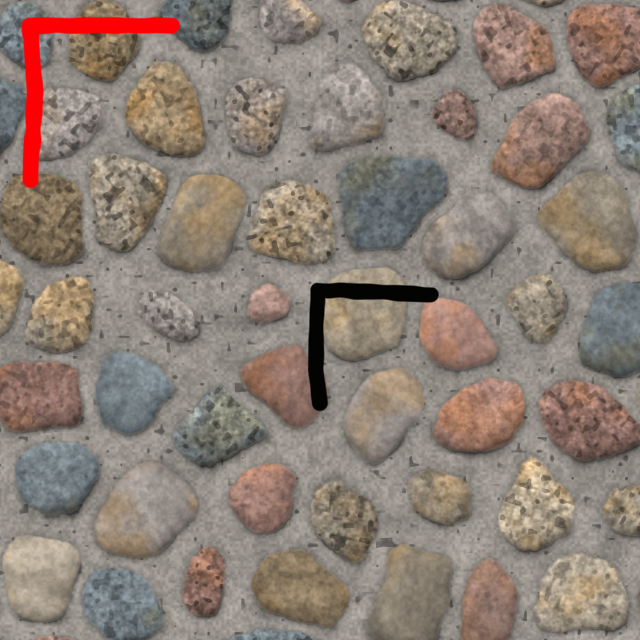
A Shadertoy shader for this texture:

```glsl
// Fieldstone wall: rounded granite boulders set in grey mortar, with two painted
// corner strokes. Stones are jittered, staggered Voronoi cells whose borders are
// joined by a soft minimum; layered value noise adds grain, stains and grit.

#define GRID 6.8            // stones per canvas height
#define JITTER 0.56         // irregularity of stone positions
#define CORNER 10.0         // higher is more angular
#define WARP 0.20           // bending of the outlines
#define GRAIN 0.50          // mineral speckle contrast
#define RELIEF 0.27         // light and dark on the rims
#define CREVICE 0.40        // darkness of the contact line
#define MORTAR vec3(0.595, 0.575, 0.548)
#define RED_PAINT vec3(0.995, 0.0, 0.01)
#define BLACK_PAINT vec3(0.012, 0.012, 0.008)

float hash(vec2 p) {
    vec3 q = fract(p.xyx * 0.1031);
    q += dot(q, q.yzx + 33.33);
    return fract((q.x + q.y) * q.z);
}

float noise(vec2 p) {
    vec2 i = floor(p), f = fract(p);
    f = f * f * (3.0 - 2.0 * f);
    vec2 e = vec2(1.0, 0.0);
    return mix(mix(hash(i), hash(i + e), f.x),
               mix(hash(i + e.yx), hash(i + e.xx), f.x), f.y);
}

float fbm(vec2 p) {
    float sum = 0.0, amp = 0.53;
    for (int i = 0; i < 4; i++) {
        sum += amp * noise(p);
        p = mat2(1.6, 1.2, -1.2, 1.6) * p + 17.3;
        amp *= 0.5;
    }
    return sum;
}

vec2 stoneCentre(vec2 id) {
    float stagger = 0.5 * mod(id.y, 2.0) - 0.25;
    vec2 offset = vec2(hash(id + 3.7), hash(id + 41.2)) - 0.5;
    return id + 0.5 + vec2(stagger, 0.0) + JITTER * offset;
}

// Finds the owning stone, the soft distance to its cell border and the outward direction
float stoneCell(vec2 p, out vec2 id, out vec2 outward) {
    float nearest = 1e3;
    for (int k = 0; k < 25; k++) {
        vec2 cell = floor(p) + vec2(k % 5, k / 5) - 2.0;
        vec2 r = stoneCentre(cell) - p;
        if (dot(r, r) < nearest) { nearest = dot(r, r); id = cell; }
    }
    vec2 centre = stoneCentre(id);
    float total = 0.0;
    outward = vec2(0.0);
    for (int k = 0; k < 25; k++) {
        if (k == 12) continue;
        vec2 other = stoneCentre(id + vec2(k % 5, k / 5) - 2.0);
        vec2 n = normalize(other - centre);
        float w = exp(-CORNER * dot(0.5 * (centre + other) - p, n));
        total += w;
        outward += w * n;
    }
    outward /= total;
    return -log(total) / CORNER;
}

vec3 stoneTint(float pick) {
    vec3 tints[8] = vec3[8](
        vec3(0.60, 0.56, 0.50), vec3(0.57, 0.54, 0.52), vec3(0.61, 0.50, 0.46),
        vec3(0.56, 0.49, 0.39), vec3(0.66, 0.61, 0.53), vec3(0.58, 0.54, 0.48),
        vec3(0.60, 0.47, 0.43), vec3(0.44, 0.48, 0.50));
    return tints[int(pick * 7.99)];
}

vec3 stoneColour(vec2 uv, vec2 id) {
    float kind = hash(id + 9.1), angle = 6.283 * hash(id + 5.3);
    vec2 q = mat2(cos(angle), sin(angle), -sin(angle), cos(angle)) * uv + id * 3.1;
    vec3 col = stoneTint(hash(id + 77.0)) * mix(0.90, 1.10, hash(id + 23.0));
    // Ochre stains and broad streaks
    col *= mix(vec3(1.0), vec3(1.05, 0.96, 0.82), smoothstep(0.45, 0.75, fbm(q * 14.0)));
    col *= 1.0 + 0.42 * (fbm(q * vec2(18.0, 45.0)) - 0.5);
    // Mineral grains, coarser and stronger on granitic stones
    float speckle = 0.6 * noise(q * 125.0) + 0.4 * noise(q * 250.0) - 0.5;
    col *= 1.0 + GRAIN * mix(0.5, 1.7, kind) * speckle;
    float flecks = smoothstep(0.66, 0.85, noise(q * 105.0 + 8.0));
    return col * (1.0 - 0.42 * kind * flecks);
}

float segment(vec2 p, vec2 a, vec2 b) {
    vec2 ab = b - a;
    return length(p - a - ab * clamp(dot(p - a, ab) / dot(ab, ab), 0.0, 1.0));
}

// A hand-drawn corner: one arm to the right, one bent arm downwards
float cornerStroke(vec2 p, vec2 corner, vec2 right, vec2 bend, vec2 foot) {
    float d = min(segment(p, corner, corner + right), segment(p, corner, corner + bend));
    return min(d, segment(p, corner + bend, corner + foot));
}

void mainImage(out vec4 fragColor, in vec2 fragCoord) {
    vec2 uv = fragCoord / iResolution.y;
    float pixel = 1.0 / iResolution.y;

    // Stone outlines
    vec2 p = uv * GRID + 20.0, id, outward;
    p += WARP * (vec2(noise(p * 1.9), noise(p * 1.9 + 31.0)) - 0.5);
    float inset = mix(0.035, 0.12, hash(id = floor(p) * 0.0 + 1.0));
    float border = stoneCell(p, id, outward);
    float size = hash(id + 61.0);
    inset = mix(0.035, 0.115, size) + 0.08 * step(0.88, size);
    float depth = border - inset + 0.07 * (fbm(p * 6.0) - 0.5);
    float mask = smoothstep(-1.0, 1.0, depth / (GRID * pixel + 0.008));

    // Mortar with soft trowel marks and sandy grit
    vec3 col = MORTAR * (1.0 + 0.30 * (fbm(uv * 22.0) - 0.5));
    col *= 1.0 + 0.20 * (noise(uv * 230.0) - 0.5) + 0.16 * (fbm(uv * 80.0) - 0.5);
    col *= 1.0 - 0.35 * smoothstep(0.84, 0.96, noise(uv * 95.0 + 5.0));

    // Rounded stones lit from above, with a dark seam underneath
    float facing = dot(outward, vec2(-0.25, 0.97));
    float rim = exp(-9.0 * max(depth, 0.0));
    vec3 stone = stoneColour(uv, id) * (1.04 + RELIEF * rim * (facing - 0.25));
    col = mix(col, stone, mask);
    float seam = exp(-abs(depth + 0.012) * 38.0) * (0.35 + max(-facing, 0.0));
    col *= 1.0 - CREVICE * seam * (0.55 + 0.9 * noise(p * 5.0));

    // Painted strokes
    float wobble = 0.003 * (noise(uv * 45.0) - 0.5);
    float red = cornerStroke(uv, vec2(0.047, 0.960), vec2(0.222, 0.0),
                             vec2(0.008, -0.105), vec2(0.0, -0.242));
    float black = cornerStroke(uv, vec2(0.496, 0.547), vec2(0.178, -0.007),
                               vec2(-0.003, -0.125), vec2(0.004, -0.177));
    col = mix(col, RED_PAINT, 1.0 - smoothstep(-pixel, pixel, red - 0.0125 + wobble));
    col = mix(col, BLACK_PAINT, 1.0 - smoothstep(-pixel, pixel, black - 0.0118 + wobble));
    fragColor = vec4(clamp(col, 0.0, 1.0), 1.0);
}
```
